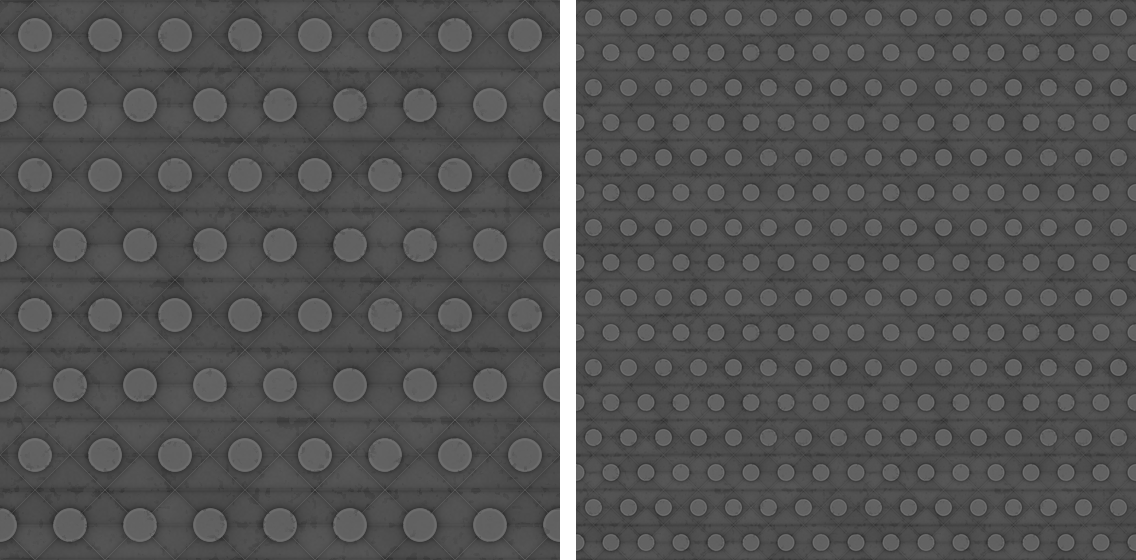
Left, the tile; right, the same tile 2 across and 2 down.
Give the GLSL for this pattern, as a Shadertoy shader.

```glsl
const float CELLS = 8.0;         // studs across and rows down
const float STUD_RADIUS = 0.242; // in cells
const float LINE_HALF = 0.007;

float hash(vec2 p) {
    vec3 q = fract(vec3(p.xyx) * 0.1031);
    q += dot(q, q.yzx + 33.33);
    return fract((q.x + q.y) * q.z);
}

// Value noise on a lattice that wraps after freq cells
float wrapNoise(vec2 uv, float freq) {
    vec2 p = uv * freq;
    vec2 i = floor(p);
    vec2 f = fract(p);
    f = f * f * (3.0 - 2.0 * f);
    vec2 a = mod(i, freq);
    vec2 b = mod(i + 1.0, freq);
    return mix(mix(hash(a + freq), hash(vec2(b.x, a.y) + freq), f.x),
               mix(hash(vec2(a.x, b.y) + freq), hash(b + freq), f.x), f.y);
}

float wrapFbm(vec2 uv, float freq) {
    float sum = 0.0;
    float gain = 0.5;
    for (int i = 0; i < 4; i++) {
        sum += gain * wrapNoise(uv, freq);
        freq *= 2.0;
        gain *= 0.5;
    }
    return sum / 0.9375;
}

// Distance to the nearest whole number
float toInteger(float x) {
    return abs(fract(x + 0.5) - 0.5);
}

float lineMask(float d, float pixel) {
    return 1.0 - smoothstep(-0.5 * pixel, 0.5 * pixel, d - LINE_HALF);
}

float occlusion(float d, float reach) {
    return exp(-max(d, 0.0) / reach);
}

// Signed distance to studs, shifted by half a cell on odd rows
float studDistance(vec2 p) {
    float shift = 0.5 * mod(floor(p.y), 2.0);
    vec2 q = fract(vec2(p.x + 0.5 - shift, p.y)) - 0.5;
    return length(q) - STUD_RADIUS;
}

// Slight tone change for each triangular plate
float plateTone(vec2 p) {
    vec2 diagonal = mod(floor(vec2(p.x + p.y, p.x - p.y) + 0.5), CELLS);
    float band = mod(floor(2.0 * p.y), 2.0 * CELLS);
    return hash(diagonal + band * vec2(17.0, 29.0)) - 0.5;
}

void mainImage(out vec4 fragColor, in vec2 fragCoord) {
    vec2 uv = fragCoord / iResolution.xy;
    vec2 p = uv * CELLS;
    float pixel = CELLS / min(iResolution.x, iResolution.y);

    // Distances to the line families and the studs
    float seam = toInteger(p.y);
    float axis = toInteger(p.y + 0.5);
    float rising = toInteger(p.x - p.y + 0.5) * 0.7071;
    float falling = toInteger(p.x + p.y + 0.5) * 0.7071;
    float diagonal = min(rising, falling);
    float stud = studDistance(p);

    // Plates with cloudy tone and soft shade in the joints
    float cloud = wrapFbm(uv, 12.0) - 0.5;
    float grain = wrapNoise(uv, 256.0) - 0.5;
    float shade = 0.32 + 0.032 * plateTone(p) + 0.04 * cloud + 0.012 * grain;
    shade -= 0.085 * occlusion(seam, 0.032);
    shade -= 0.055 * occlusion(axis, 0.028);
    shade -= 0.055 * (occlusion(rising, 0.028) + occlusion(falling, 0.028));

    // Ragged grime gathering at joints, heaviest below the seams
    float below = fract(-p.y);
    float drip = occlusion(min(below, seam * 2.0), 0.10);
    float joint = max(drip, 0.65 * occlusion(min(diagonal, axis), 0.06));
    float patches = smoothstep(0.38, 0.68, wrapFbm(uv, 20.0));
    float speckle = wrapFbm(uv, 96.0);
    float grime = smoothstep(0.66, 0.76, speckle + 0.24 * joint * patches);
    shade -= 0.05 * grime * (0.3 + 0.7 * joint);

    // Thin pale lines, slightly worn
    float wear = 0.75 + 0.5 * cloud;
    shade = mix(shade, 0.37, 0.70 * wear * lineMask(seam, pixel));
    shade = mix(shade, 0.38, 0.75 * wear * lineMask(axis, pixel));
    shade = mix(shade, 0.40, 0.85 * wear * lineMask(diagonal, pixel));

    // Contact shadow and raised stud with a bright rim
    shade -= 0.10 * occlusion(stud, 0.05);
    float rim = (stud + 0.022) / 0.016;
    float cap = 0.383 + 0.045 * exp(-rim * rim) + 0.02 * cloud + 0.008 * grain;
    float chips = smoothstep(0.68, 0.76, speckle + 0.12 * patches * occlusion(-stud, 0.08));
    cap -= 0.08 * chips * occlusion(-stud, 0.08);
    float edge = max(pixel, 0.012);
    shade = mix(shade, cap, 1.0 - smoothstep(-0.5 * edge, 0.5 * edge, stud));

    fragColor = vec4(vec3(clamp(shade, 0.17, 0.46)), 1.0);
}
```
